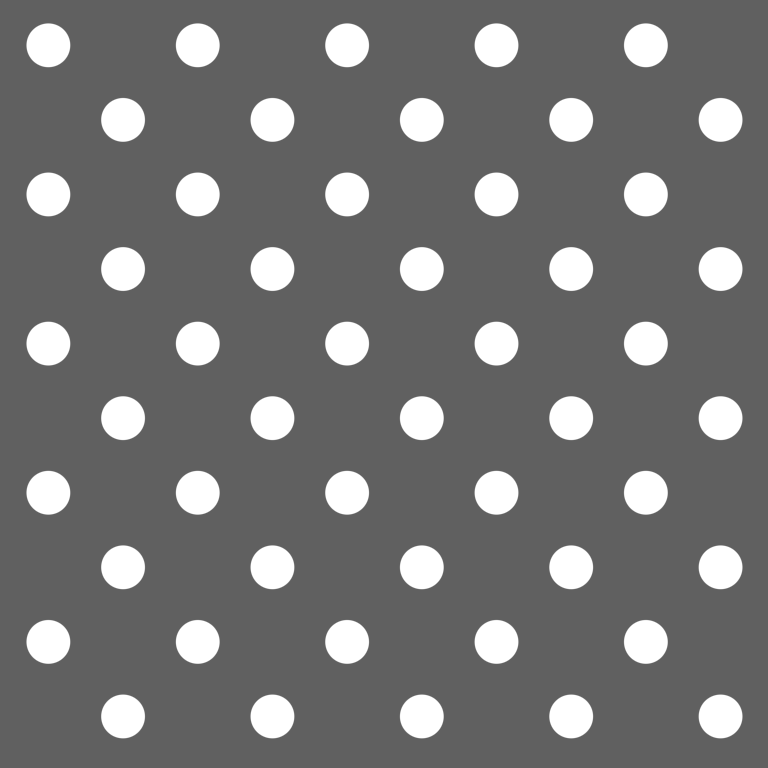
Give the GLSL for this pattern, as a Shadertoy shader.

```glsl
#define GROUND vec3(0.378)
#define DOT_COLOR vec3(1.0)
#define PERIOD vec2(0.1945, 0.1942)
#define FIRST_DOT vec2(0.0630, 0.9410)
#define DOT_RADIUS 0.0285

// Distance to the nearest point of a rectangular lattice through the origin
float latticeDistance(vec2 p) {
    vec2 cell = p / PERIOD;
    return length((cell - round(cell)) * PERIOD);
}

void mainImage(out vec4 fragColor, in vec2 fragCoord) {
    vec2 p = fragCoord / iResolution.y - FIRST_DOT;
    float pixel = 1.0 / iResolution.y;

    // Two lattices, offset by half a period, form the staggered rows
    float dist = min(latticeDistance(p), latticeDistance(p - 0.5 * PERIOD)) - DOT_RADIUS;
    float coverage = 1.0 - smoothstep(-0.75 * pixel, 0.75 * pixel, dist);

    fragColor = vec4(mix(GROUND, DOT_COLOR, coverage), 1.0);
}
```
